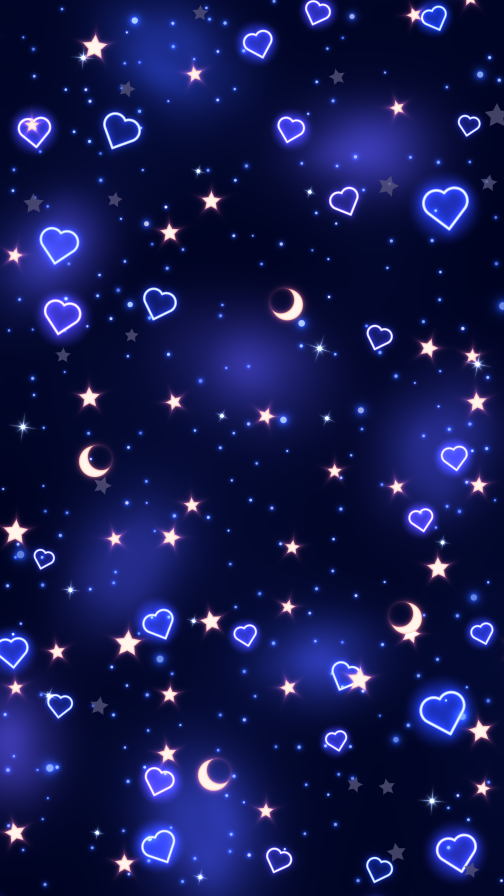
A Shadertoy shader for this pattern:

```glsl
// Night sky of glowing outline hearts, stars, crescents and sparkles over soft blue nebulae.

const float TAU = 6.28318;
const vec3 CREAM = vec3(1.0, 0.96, 0.93);
const vec3 ICE = vec3(0.72, 0.84, 1.0);

float hash(vec2 p) {
    return fract(sin(dot(p, vec2(127.1, 311.7))) * 43758.55);
}

vec4 hash4(vec2 p, float seed) {
    p += seed * 17.3;
    return vec4(hash(p), hash(p + 31.7), hash(p + 57.1), hash(p + 83.9));
}

mat2 rotate(float a) {
    return mat2(cos(a), sin(a), -sin(a), cos(a));
}

float noise(vec2 p) {
    vec2 i = floor(p), f = fract(p);
    f = f * f * (3.0 - 2.0 * f);
    return mix(mix(hash(i), hash(i + vec2(1, 0)), f.x),
               mix(hash(i + vec2(0, 1)), hash(i + vec2(1, 1)), f.x), f.y);
}

float cover(float d, float px) {
    return 1.0 - smoothstep(-0.7 * px, 0.7 * px, d);
}

// Signed distances
float heartDist(vec2 p) {
    p = vec2(abs(p.x), p.y + 0.55);
    if (p.x + p.y > 1.0) return length(p - vec2(0.25, 0.75)) - 0.3536;
    float edge = min(length(p - vec2(0, 1)), length(p - 0.5 * max(p.x + p.y, 0.0)));
    return edge * sign(p.x - p.y);
}

float starDist(vec2 p, float r) {
    float sector = TAU / 5.0;
    float a = abs(mod(atan(p.x, p.y) + 0.5 * sector, sector) - 0.5 * sector);
    vec2 q = length(p) * vec2(cos(a), sin(a));
    vec2 edge = 0.52 * vec2(0.809, 0.588) - vec2(1, 0);
    return dot(q - vec2(r, 0), normalize(vec2(edge.y, -edge.x)));
}

float moonDist(vec2 p, float r) {
    return max(length(p) - r, 0.86 * r - length(p - vec2(-0.42, 0.3) * r));
}

// Each drawer paints one item at offset p over col, varied by the random values h
vec3 drawHeart(vec3 col, vec2 p, vec4 h, float px) {
    float size = mix(0.032, 0.09, h.x * h.x);
    vec3 line = mix(vec3(0.66, 0.77, 1.0), vec3(0.88, 0.78, 1.0), h.z);
    vec3 glow = mix(vec3(0.1, 0.24, 0.85), vec3(0.32, 0.24, 0.85), h.z);
    float halo = 1.0 - smoothstep(0.55, 1.1, length(p - 0.3 * size * (h.yw - 0.5)) / size);
    float d = size * heartDist(rotate(h.y - 0.5) * p / size);
    col += glow * 0.38 * halo * step(0.4, h.w);
    col += glow * (0.25 * cover(d, 4.0 * px) + 0.75 * exp(-abs(d) / (0.09 * size + 0.001)));
    float width = 0.0012 + 0.024 * size;
    return mix(col, line, cover(abs(d) - width, px)) + 0.25 * cover(abs(d) - 0.4 * width, px);
}

vec3 drawStar(vec3 col, vec2 p, vec4 h, float px) {
    float r = mix(0.012, 0.025, h.x * h.x);
    float d = starDist(rotate(0.7 * (h.y - 0.5)) * p, r) - 0.001;
    if (h.z < 0.25) return mix(col, vec3(0.34, 0.33, 0.48), 0.75 * cover(d, px));
    col += vec3(0.5, 0.22, 0.32) * exp(-max(d, 0.0) / 0.0035);
    vec3 body = mix(vec3(0.98, 0.78, 0.73), CREAM, smoothstep(0.0, 0.004, -d));
    return mix(col, body, cover(d, px));
}

vec3 drawSparkle(vec3 col, vec2 p, vec4 h) {
    float len = mix(0.016, 0.04, h.x * h.x), light = exp(-length(p) / (0.13 * len));
    p = rotate(0.5 * h.y) * p;
    for (int i = 0; i < 4; i++) {
        float reach = len * (i % 2 == 0 ? 1.0 : 0.55);
        light += exp(-abs(p.x) / 0.0013) * pow(max(1.0 - abs(p.y) / reach, 0.0), 1.5);
        p = rotate(TAU / 8.0) * p;
    }
    return col + ICE * light;
}

vec3 drawDot(vec3 col, vec2 p, vec4 h, float size, float px) {
    float r = size * mix(0.5, 1.0, h.x), d = length(p) - r;
    vec3 tint = mix(ICE, CREAM, step(0.8, h.z));
    col += vec3(0.1, 0.22, 0.6) * exp(-max(d, 0.0) / r);
    return mix(col, tint, cover(d, px) * mix(0.4, 1.0, h.y));
}

// Jittered grid; kind 0 dots, 1 sparkles, 2 hearts, 3 stars
vec3 scatter(vec3 col, vec2 p, int kind, float cell, float density, float size, float px) {
    for (int k = 0; k < 9; k++) {
        vec2 id = floor(p / cell) + vec2(k % 3 - 1, k / 3 - 1);
        vec4 place = hash4(id, cell * 100.0), h = hash4(id, cell * 100.0 + 5.0);
        if (place.z > density) continue;
        vec2 q = p - (id + 0.12 + 0.76 * place.xy) * cell;
        if (kind == 0) col = drawDot(col, q, h, size, px);
        else if (kind == 1) col = drawSparkle(col, q, h);
        else if (kind == 2) col = drawHeart(col, q, h, px);
        else col = drawStar(col, q, h, px);
    }
    return col;
}

vec3 nebulae(vec2 p, float height) {
    vec3 col = mix(vec3(0.0, 0.012, 0.13), vec3(0.014, 0.04, 0.2), noise(p * 4.0));
    for (float i = 0.0; i < 9.0; i++) {
        vec4 h = hash4(vec2(i, 3.0), 1.0);
        vec2 q = p - vec2(fract(0.4 + 0.618 * i), height * (i + 0.3 + 0.4 * h.x) / 9.0);
        q = rotate(TAU * h.y) * q / (vec2(0.13, 0.095) * mix(0.85, 1.15, h.z));
        vec3 tint = mix(vec3(0.15, 0.23, 0.62), vec3(0.27, 0.22, 0.58), h.w);
        col += tint * mix(0.65, 1.0, h.x) * exp(-dot(q, q)) * (0.8 + 0.4 * noise(q * 1.5 + i));
    }
    return col;
}

void mainImage(out vec4 fragColor, in vec2 fragCoord) {
    float px = 1.0 / iResolution.x, height = iResolution.y * px;
    vec2 p = fragCoord * px;
    vec3 col = nebulae(p, height);
    col = scatter(col, p, 0, 0.053, 0.4, 0.0032, px);
    col = scatter(col, p, 0, 0.21, 0.3, 0.0075, px);
    col = scatter(col, p, 2, 0.2, 0.8, 0.0, px);
    col = scatter(col, p, 1, 0.25, 0.55, 0.0, px);
    col = scatter(col, p, 3, 0.15, 0.72, 0.0, px);
    // Crescents stepping down the canvas
    for (float i = 0.0; i < 4.0; i++) {
        vec2 q = p - vec2(fract(0.57 + 0.618 * i), height * (0.66 - 0.175 * i));
        q.x *= mod(i, 2.0) < 0.5 ? 1.0 : -1.0;
        float d = moonDist(q, 0.031);
        col += vec3(0.5, 0.22, 0.25) * exp(-max(d, 0.0) / 0.004);
        col = mix(col, mix(vec3(1.0, 0.8, 0.7), CREAM, smoothstep(0.0, 0.004, -d)), cover(d, px));
    }
    fragColor = vec4(min(col, 1.0), 1.0);
}
```
